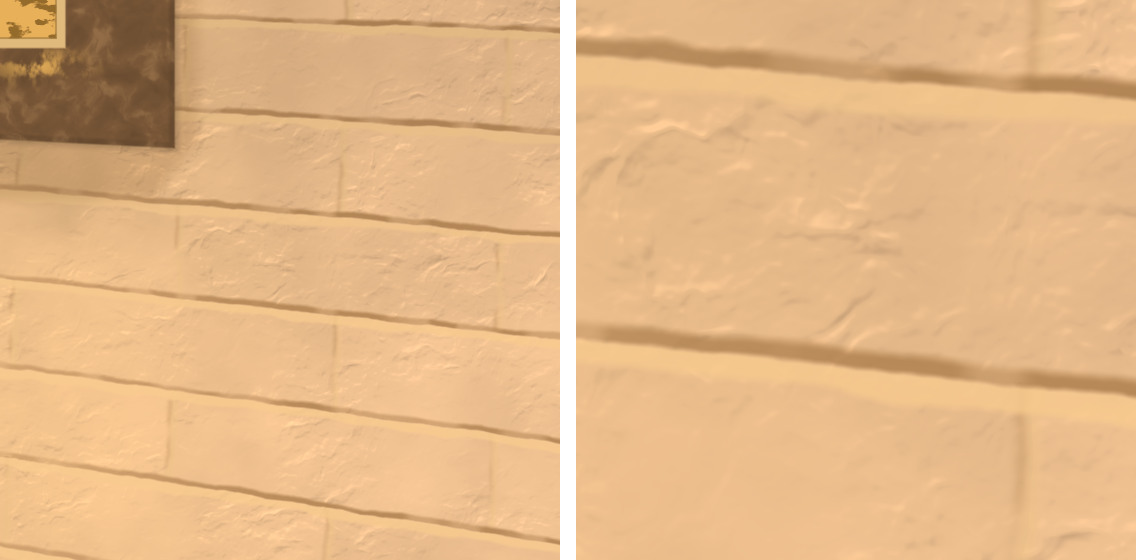
Left, the full canvas; right, a detail of the centre.
A Shadertoy shader for this texture:

```glsl
const vec3 BRICK = vec3(0.925, 0.745, 0.56);
const vec3 BRICK_PALE = vec3(0.94, 0.755, 0.545);
const vec3 MORTAR = vec3(0.96, 0.785, 0.55);
const vec3 SEAM = vec3(0.69, 0.51, 0.32);
const vec3 FRAME = vec3(0.46, 0.33, 0.21);
const vec3 FRAME_WORN = vec3(0.62, 0.47, 0.31);
const vec3 GOLD = vec3(0.86, 0.65, 0.33);
const vec3 GOLD_DARK = vec3(0.50, 0.35, 0.12);
const vec3 LINER = vec3(0.88, 0.73, 0.49);

const vec2 ROW_TOP = vec2(0.017, 0.038);     // first seam: height at left, slope
const vec2 ROW_HEIGHT = vec2(0.159, 0.024);  // course height at left, growth rightward
const float BRICK_LENGTH = 0.573;
const float JOINT_START = 0.337;
const float JOINT_DRIFT = 0.0065;
const float JOINT_WIDTH = 0.007;
const vec2 FRAME_SIZE = vec2(0.312, 0.249);
const vec2 LINER_SIZE = vec2(0.117, 0.086);
const vec2 PANEL_SIZE = vec2(0.100, 0.068);
const vec2 LIGHT_STEP = vec2(-0.0016, 0.0036);
const float RELIEF = 0.62;
const float FLAT_LIMIT = 0.06;               // slopes below this stay nearly unlit
const float SOFT = 0.0025;

float hash(vec2 p) {
    return fract(sin(dot(p, vec2(127.1, 311.7))) * 43758.5453);
}

float noise(vec2 p) {
    vec2 i = floor(p), f = fract(p);
    f = f * f * (3.0 - 2.0 * f);
    return mix(mix(hash(i), hash(i + vec2(1, 0)), f.x),
               mix(hash(i + vec2(0, 1)), hash(i + vec2(1, 1)), f.x), f.y);
}

float fbm(vec2 p) {
    float sum = 0.0, amp = 0.5;
    for (int i = 0; i < 4; i++) {
        sum += amp * noise(p);
        p = mat2(1.6, 1.2, -1.2, 1.6) * p + 7.3;
        amp *= 0.5;
    }
    return sum;
}

// Chipped plaster height: slanted ridges over soft lumps
float relief(vec2 p) {
    vec2 q = mat2(0.9, -0.4, 0.4, 0.9) * p * vec2(16.0, 24.0);
    q += 1.5 * vec2(fbm(p * 16.0), fbm(p * 16.0 + 31.0));
    float ridge = 1.0 - abs(2.0 * fbm(q) - 0.95);
    return 0.8 * ridge + 0.75 * fbm(p * vec2(28.0, 38.0));
}

// Coverage of a box anchored at the upper left corner
float cornerBox(vec2 p, vec2 size, float soft) {
    vec2 d = p - size;
    return 1.0 - smoothstep(-soft, soft, max(d.x, d.y));
}

vec3 wall(vec2 uv, vec2 p) {
    // Courses fan out to the right
    float rowHeight = ROW_HEIGHT.x + ROW_HEIGHT.y * p.x;
    float k = (p.y - ROW_TOP.x - ROW_TOP.y * p.x) / rowHeight;
    k += 0.04 * (fbm(uv * vec2(14.0, 9.0)) - 0.5) + 0.03 * (fbm(uv * 34.0) - 0.5);
    float row = floor(k);
    float line = floor(k + 0.5);
    float seamDist = (k - line) * rowHeight;

    // Running bond with slightly leaning joints
    float b = (p.x - JOINT_START + JOINT_DRIFT * k) / BRICK_LENGTH + 0.5 * mod(row, 2.0);
    b += 0.025 * (fbm(uv * 22.0 + 5.0) - 0.5);
    float jointDist = (b - floor(b + 0.5)) * BRICK_LENGTH;
    vec2 id = vec2(floor(b), row);

    // Brick face with sparse lit chips
    float rough = mix(0.55, 1.0, hash(id + 3.7));
    float chips = smoothstep(0.30, 0.70, noise(uv * vec2(7.0, 10.0) + id * 4.1));
    float slope = relief(uv) - relief(uv + LIGHT_STEP);
    float lit = slope - 0.75 * clamp(slope, -FLAT_LIMIT, FLAT_LIMIT);
    vec3 col = mix(BRICK_PALE, BRICK, smoothstep(0.0, 0.8, p.x));
    col *= 0.985 + 0.03 * hash(id) + 0.11 * (fbm(uv * 8.0) - 0.47);
    col *= 1.0 + clamp(lit * RELIEF * rough * (0.25 + chips), -0.18, 0.10);

    // Faint, broken upright joints
    float joint = 1.0 - smoothstep(JOINT_WIDTH - 0.005, JOINT_WIDTH + 0.003, abs(jointDist));
    col = mix(col, MORTAR * 0.96, 0.5 * joint);
    float jointShade = exp(-pow((jointDist + JOINT_WIDTH) / 0.0045, 2.0));
    col = mix(col, SEAM, 0.26 * jointShade * smoothstep(0.25, 0.8, noise(uv * 26.0)));

    // Pale ledge of mortar below each seam
    float ledgeEnd = 0.010 + 0.009 * noise(vec2(p.x * 19.0, line * 3.0));
    float ledge = smoothstep(0.001, 0.005, seamDist)
                * (1.0 - smoothstep(ledgeEnd, ledgeEnd + 0.007, seamDist));
    col = mix(col, MORTAR, 0.75 * ledge);

    // Seam shadow: soft under the brick, crisp on the ledge, uneven along its run
    float wear = noise(vec2(p.x * 11.0, line * 5.0));
    float depth = 0.0045 + 0.0045 * wear + 0.002 * p.x;
    float seam = smoothstep(-depth - 0.003, -depth + 0.005, seamDist)
               * (1.0 - smoothstep(0.0, 0.0045, seamDist));
    float broken = 0.55 + 0.45 * smoothstep(0.2, 0.6, noise(vec2(p.x * 24.0, line * 7.0 + 2.0)));
    col = mix(col, SEAM, seam * broken * mix(0.50, 0.90, smoothstep(0.0, 0.6, p.x)));

    // Dimmer toward the top
    return col * mix(0.93, 1.015, smoothstep(0.0, 0.65, p.y));
}

vec3 frame(vec2 uv, vec2 p) {
    // Carved dark moulding with worn patches
    float carve = fbm(uv * 30.0 + 2.0 * fbm(uv * 19.0));
    vec3 col = FRAME * (0.84 + 0.33 * carve);
    col = mix(col, FRAME_WORN, 0.55 * smoothstep(0.53, 0.78, carve));
    float rim = smoothstep(0.014, 0.006, min(FRAME_SIZE.x - p.x, FRAME_SIZE.y + 0.05 * p.x - p.y));
    col *= 1.0 - 0.10 * rim;

    // Gilded glints around the inner corner
    float glintZone = exp(-pow(length((p - vec2(0.07, 0.118)) / vec2(0.075, 0.030)), 2.0));
    float glint = smoothstep(0.46, 0.68, fbm(uv * vec2(45.0, 32.0) + 9.0));
    col = mix(col, GOLD, glint * glintZone);

    // Pale liner and gilded panel with dark strokes
    col = mix(col, LINER, cornerBox(p, LINER_SIZE, SOFT));
    float strokes = smoothstep(0.53, 0.64, fbm(uv * vec2(42.0, 75.0)));
    vec3 panel = mix(GOLD * 1.06, GOLD_DARK, 0.8 * strokes);
    float bead = 1.0 - smoothstep(0.0, 0.003, abs(max(p.x - PANEL_SIZE.x, p.y - PANEL_SIZE.y)));
    col = mix(col, panel, cornerBox(p, PANEL_SIZE, SOFT));
    return mix(col, GOLD_DARK, 0.5 * bead * cornerBox(p, LINER_SIZE, SOFT));
}

void mainImage(out vec4 fragColor, in vec2 fragCoord) {
    vec2 uv = fragCoord / iResolution.xy;
    vec2 p = vec2(uv.x, 1.0 - uv.y);
    vec3 col = wall(uv, p);

    // Layered soft shadows cast by the frame
    float slant = p.x + 0.75 * max(p.y - 0.25, 0.0);
    float nearShade = cornerBox(vec2(slant, p.y), vec2(0.352, 0.355), 0.022);
    float farShade = cornerBox(vec2(p.x + 0.8 * max(p.y - 0.34, 0.0), p.y), vec2(0.19, 0.42), 0.035);
    col *= 1.0 - vec3(0.09, 0.11, 0.14) * nearShade - 0.04 * farShade;
    vec2 tilted = p - vec2(0.0, 0.05 * p.x);
    col *= 1.0 - 0.16 * cornerBox(tilted, FRAME_SIZE + 0.006, 0.010);

    col = mix(col, frame(uv, p), cornerBox(tilted, FRAME_SIZE, SOFT));
    fragColor = vec4(clamp(col, 0.0, 1.0), 1.0);
}
```
